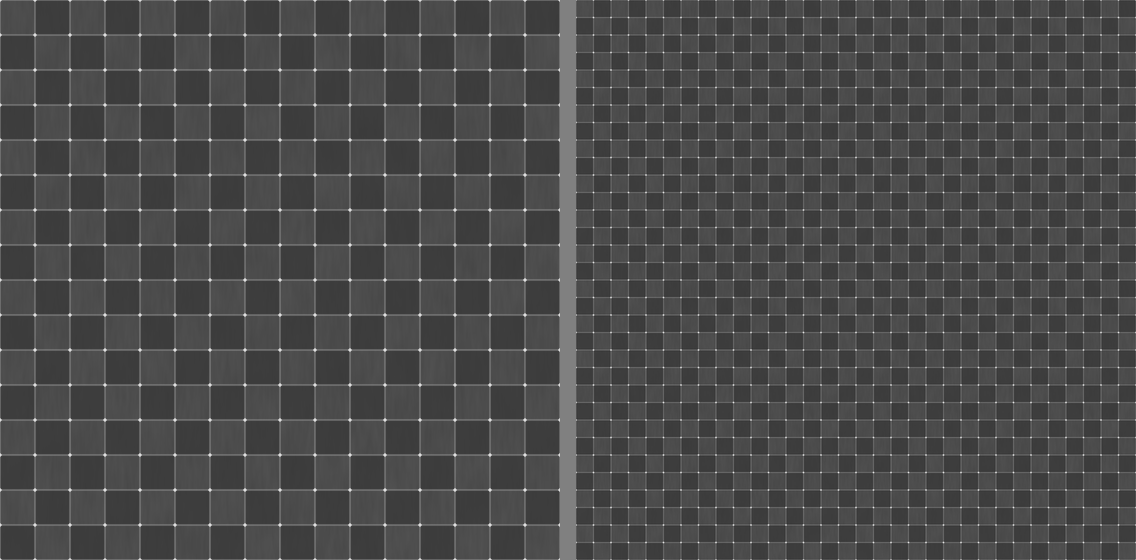
Left: one tile. Right: repeated 2 by 2.
Write a three.js fragment shader that draws this pattern.

```glsl
// Charcoal checkerboard of brushed tiles with thin pale joints and small diamonds at the crossings.
varying vec2 vUv;

const float TILES = 16.0;          // repeats across and down
const float JOINT_WIDTH = 0.022;   // in tile widths
const float DIAMOND_RADIUS = 0.060;
const vec3 DARK_TILE = vec3(0.238);
const vec3 LIGHT_TILE = vec3(0.298);
const vec3 JOINT_COLOUR = vec3(0.63);
const vec3 DIAMOND_COLOUR = vec3(0.87);

float hash(vec2 p) {
  vec3 q = fract(p.xyx * vec3(0.1031, 0.1030, 0.0973));
  q += dot(q, q.yzx + 33.33);
  return fract((q.x + q.y) * q.z);
}

// Slope of the lattice point, dotted with the offset from it
float cornerSlope(vec2 lattice, vec2 offset, vec2 period, float seed) {
  float angle = 6.28318 * hash(mod(lattice, period) + seed);
  return dot(vec2(cos(angle), sin(angle)), offset);
}

// Gradient noise that wraps after one canvas
float wrappedNoise(vec2 uv, vec2 period, float seed) {
  vec2 p = uv * period;
  vec2 i = floor(p);
  vec2 f = p - i;
  vec2 u = f * f * f * (f * (f * 6.0 - 15.0) + 10.0);
  vec2 e = vec2(1.0, 0.0);
  float low = mix(cornerSlope(i, f, period, seed),
                  cornerSlope(i + e, f - e, period, seed), u.x);
  float high = mix(cornerSlope(i + e.yx, f - e.yx, period, seed),
                   cornerSlope(i + 1.0, f - 1.0, period, seed), u.x);
  return mix(low, high, u.y);
}

// Vertical brush marks over soft clouds
float brushedWear(vec2 uv) {
  float clouds = wrappedNoise(uv, vec2(24.0, 14.0), 3.0);
  float streaks = wrappedNoise(uv, vec2(112.0, 20.0), 17.0);
  float fibres = wrappedNoise(uv, vec2(240.0, 36.0), 41.0);
  return 0.018 * clouds + 0.014 * streaks + 0.010 * fibres;
}

// Share of a pixel covered by a shape at this signed distance
float coverage(float dist, float pixel) {
  return clamp(0.5 - dist / pixel, 0.0, 1.0);
}

// 0 on dark tiles, 1 on light ones, smoothed at the borders
float checker(vec2 p, vec2 toJoint, float pixel) {
  vec2 side = 1.0 - 2.0 * mod(floor(p), 2.0);
  vec2 wave = side * clamp(2.0 * toJoint / pixel, 0.0, 1.0);
  return 0.5 - 0.5 * wave.x * wave.y;
}

void main() {
  vec2 p = vUv * TILES;
  float pixel = max(fwidth(p.x), 0.0001);
  vec2 toJoint = abs(fract(p + 0.5) - 0.5);

  // Tiles, with wear strongest on the light ones
  float light = checker(p, toJoint, pixel);
  float tone = 0.008 * (hash(mod(floor(p), TILES) + 71.0) - 0.5);
  vec3 colour = mix(DARK_TILE, LIGHT_TILE, light);
  colour += (brushedWear(vUv) + tone) * mix(0.35, 1.0, light);

  // Joints
  float jointDist = min(toJoint.x, toJoint.y) - 0.5 * JOINT_WIDTH;
  colour = mix(colour, JOINT_COLOUR, coverage(jointDist, pixel));

  // Diamonds
  float diamondDist = (toJoint.x + toJoint.y - DIAMOND_RADIUS) * 0.7071;
  colour = mix(colour, DIAMOND_COLOUR, coverage(diamondDist, pixel));

  gl_FragColor = vec4(colour, 1.0);
}
```
